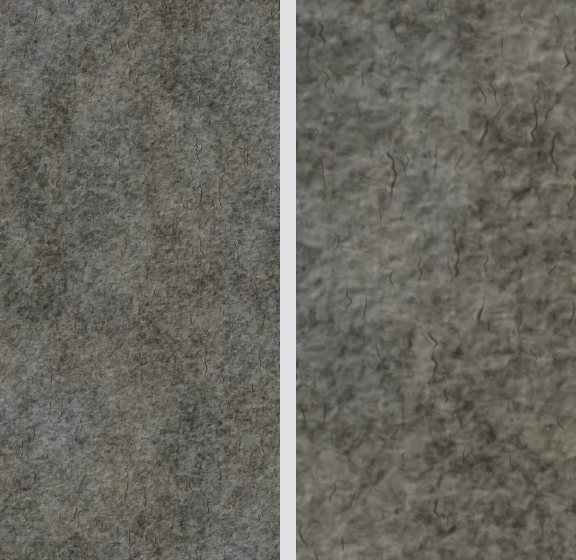
Left: the whole. Right: its middle third, enlarged.
Reproduce this texture procedurally as a Shadertoy shader.

```glsl
float hash(vec2 p) {
    vec3 q = fract(vec3(p.xyx) * 0.1031);
    q += dot(q, q.yzx + 33.33);
    return fract((q.x + q.y) * q.z);
}

// Value noise in -1..1
float noise(vec2 p) {
    vec2 cell = floor(p), f = fract(p);
    f = f * f * (3.0 - 2.0 * f);
    float low = mix(hash(cell), hash(cell + vec2(1, 0)), f.x);
    float high = mix(hash(cell + vec2(0, 1)), hash(cell + vec2(1, 1)), f.x);
    return 2.0 * mix(low, high, f.y) - 1.0;
}

float fbm(vec2 p, int octaves) {
    float sum = 0.0, amplitude = 0.5;
    for (int i = 0; i < octaves; i++) {
        sum += amplitude * noise(p);
        p = mat2(1.6, 1.2, -1.2, 1.6) * p + 17.3;
        amplitude *= 0.55;
    }
    return sum;
}

// Crumpled, flaky surface height
float barkHeight(vec2 p) {
    vec2 warp = vec2(noise(p * 38.0), noise(p * 38.0 + 41.0));
    return fbm((p + 0.006 * warp) * vec2(62.0, 74.0) + 9.0, 3);
}

// Thin dark creases along the zero lines of a noise field
float creases(vec2 p, vec2 scale, float seed) {
    float ridge = abs(fbm(p * scale + seed, 3));
    float broken = smoothstep(-0.1, 0.5, noise(p * 27.0 + seed));
    return (1.0 - smoothstep(0.0, 0.13, ridge)) * broken;
}

// Short, tapering, ragged upright fissures, one per grid cell at most
float fissures(vec2 p, vec2 grid, float width, float density, float seed) {
    float pixel = 1.0 / iResolution.x;
    p.x += 0.007 * noise(p * vec2(18.0, 38.0) + seed)
         + 0.004 * noise(p * vec2(50.0, 120.0) + seed);
    vec2 home = floor(p * grid);
    float cover = 0.0;
    for (int j = -1; j <= 1; j++) {
        for (int i = -1; i <= 1; i++) {
            vec2 cell = home + vec2(i, j);
            vec2 key = cell + seed;
            vec2 centre = cell + vec2(hash(key + 3.1), hash(key + 7.7));
            vec2 d = p - centre / grid;
            d.x += d.y * 0.3 * (hash(key + 29.0) - 0.5);
            float halfLength = mix(0.2, 0.8, hash(key + 13.0)) / grid.y;
            float taper = 1.0 - smoothstep(0.3, 1.0, abs(d.y) / halfLength);
            float line = 1.0 - smoothstep(0.0, width + 0.5 * pixel, abs(d.x));
            float present = step(hash(key + 19.0), density);
            cover = max(cover, line * taper * present);
        }
    }
    // Gaps along the line keep it from reading as one stroke
    return cover * smoothstep(-0.6, 0.3, noise(p * vec2(45.0, 70.0) + seed));
}

void mainImage(out vec4 fragColor, in vec2 fragCoord) {
    vec2 p = fragCoord / iResolution.x;

    // Weathered patches, stretched along the trunk
    float bands = fbm(p * vec2(4.5, 1.6) + 3.0, 3);
    float patches = fbm(p * vec2(10.0, 7.0) + 57.0, 4);
    float mottle = fbm(p * vec2(32.0, 28.0) + 120.0, 4);

    // Grain and side-lit relief
    float grain = barkHeight(p);
    float relief = grain - barkHeight(p + vec2(0.003, -0.004));
    float speckle = noise(p * 150.0 + 300.0);
    float tone = 0.409 + 0.040 * bands + 0.050 * patches + 0.060 * mottle
               + 0.095 * grain + 0.080 * relief + 0.032 * speckle;

    // Small dark pits that gather in the darker patches
    float pitNoise = fbm(p * vec2(85.0, 80.0) + 211.0, 3);
    float pits = smoothstep(0.12, 0.45, pitNoise - 0.45 * patches - 0.25 * bands);
    tone -= 0.065 * pits;
    tone -= 0.045 * creases(p, vec2(34.0, 42.0), 61.0);

    // Cool grey bark with olive-brown stains along the middle
    float middle = exp(-pow((p.x - 0.58) / 0.17, 2.0));
    float stain = fbm(p * vec2(7.0, 4.0) + 83.0, 4);
    float warmth = 0.28 + 0.32 * middle + 0.7 * stain + 0.3 * pits - 0.25 * grain;
    vec3 coolGrey = vec3(1.0, 1.0, 0.985);
    vec3 oliveBrown = vec3(1.025, 0.99, 0.86);
    vec3 color = tone * mix(coolGrey, oliveBrown, clamp(warmth, 0.0, 1.0));

    // Fissures, with rust showing near the left side
    vec2 largeGrid = vec2(17.0, 11.0);
    float fine = fissures(p, vec2(34.0, 28.0), 0.0016, 0.5, 5.0);
    float large = fissures(p, largeGrid, 0.0022, 0.42, 71.0);
    float rust = (1.0 - smoothstep(0.02, 0.16, p.x)) * smoothstep(-0.2, 0.4, stain + 0.2);
    vec3 crackBrown = vec3(0.20, 0.18, 0.14);
    vec3 rustBrown = vec3(0.40, 0.26, 0.16);
    color = mix(color, crackBrown, 0.45 * fine);
    color = mix(color, mix(crackBrown, rustBrown, rust), 0.65 * large);

    // Light caught on the lip beside each large fissure
    float lip = fissures(p + vec2(0.005, 0.0), largeGrid, 0.0020, 0.42, 71.0);
    color += vec3(0.060, 0.045, 0.025) * lip * (1.0 - large);

    fragColor = vec4(clamp(color, 0.0, 1.0), 1.0);
}
```
